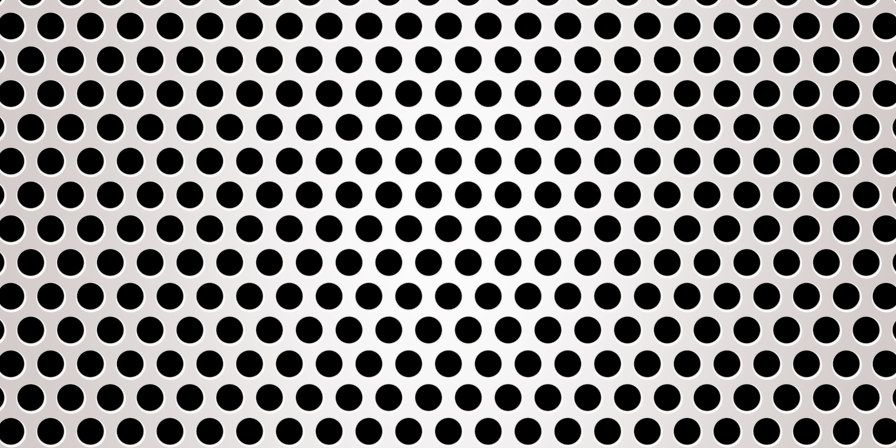
Reproduce this texture procedurally as a Shadertoy shader.

```glsl
// Perforated metal sheet: staggered rows of round black holes with pale
// bevelled rims, on brushed-bright metal that darkens towards the sides.
// The holes come from folding the plane into an offset lattice.

const vec2 PITCH = vec2(0.0888, 0.0754);    // hole spacing, in canvas heights
const vec2 LATTICE_ORIGIN = vec2(0.001, -0.0104);
const float HOLE_RADIUS = 0.0302;
const float RIM_RADIUS = 0.0335;
const vec2 RIM_SHIFT = vec2(0.0012, -0.0026);
const float BEVEL_WIDTH = 0.0025;

const vec3 METAL_BRIGHT = vec3(0.985);
const vec3 METAL_SHADED = vec3(0.825, 0.795, 0.79);
const vec3 RIM_LIGHT = vec3(0.985, 0.98, 0.975);
const vec3 HOLE_BLACK = vec3(0.0);
const vec3 BEVEL_GREY = vec3(0.27, 0.27, 0.26);

// Offset from the nearest hole centre; odd rows slide by half a pitch.
vec2 staggeredCell(vec2 p, vec2 pitch) {
    float row = floor(p.y / pitch.y + 0.5);
    float slide = 0.5 * mod(row, 2.0);
    float column = floor(p.x / pitch.x - slide + 0.5);
    return p - vec2(column + slide, row) * pitch;
}

// Smooth-edged disc coverage.
float disc(vec2 p, float radius, float blur) {
    return 1.0 - smoothstep(-blur, blur, length(p) - radius);
}

// Wide elliptical sheen, brightest in the middle.
vec3 metalSheen(vec2 p, float halfWidth) {
    float reach = length(vec2(p.x / halfWidth, p.y * 0.7));
    return mix(METAL_BRIGHT, METAL_SHADED, smoothstep(0.05, 1.1, reach));
}

void mainImage(out vec4 fragColor, in vec2 fragCoord) {
    vec2 p = (fragCoord - 0.5 * iResolution.xy) / iResolution.y;
    float halfWidth = 0.5 * iResolution.x / iResolution.y;
    float blur = 0.75 / iResolution.y;
    vec2 cell = staggeredCell(p - LATTICE_ORIGIN, PITCH);

    // Sheet and the light caught on each rim
    vec3 color = metalSheen(p, halfWidth);
    color = mix(color, RIM_LIGHT, disc(cell - RIM_SHIFT, RIM_RADIUS, blur));

    // Hole with a thin grey bevel inside its edge
    float bevel = smoothstep(HOLE_RADIUS - BEVEL_WIDTH, HOLE_RADIUS, length(cell));
    vec3 hole = mix(HOLE_BLACK, BEVEL_GREY, bevel);
    color = mix(color, hole, disc(cell, HOLE_RADIUS, blur));

    fragColor = vec4(color, 1.0);
}
```
